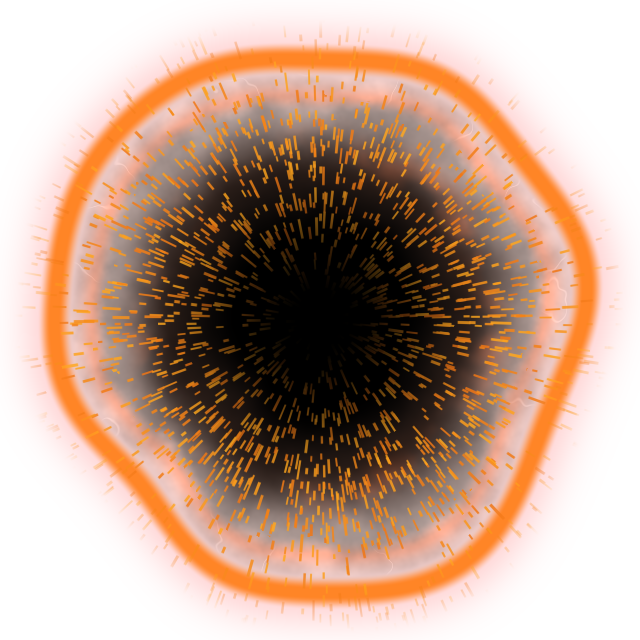
Reproduce this background procedurally as a WebGL 2 fragment shader.

```glsl
#version 300 es
precision highp float;
// A dark core in a grey, wrinkled body, enclosed by a wobbly glowing orange ring.
// The ring radius is a sum of angular waves; layers of polar cells hold
// the radial sparks, and value noise mottles the body.
uniform vec2 u_resolution;
out vec4 outColor;

const float TAU = 6.2831853;

// Integer hash giving two values in 0..1
vec2 hash2(ivec3 cell) {
  uvec3 v = uvec3(cell) * 1664525u + 1013904223u;
  v.x += v.y * v.z; v.y += v.z * v.x; v.z += v.x * v.y;
  v ^= v >> 16u;
  v.x += v.y * v.z; v.y += v.z * v.x;
  return vec2(v.xy >> 8u) / 16777216.0;
}

float valueNoise(vec2 p) {
  ivec2 i = ivec2(floor(p));
  vec2 f = fract(p);
  f = f * f * (3.0 - 2.0 * f);
  float a = hash2(ivec3(i, 7)).x;
  float b = hash2(ivec3(i + ivec2(1, 0), 7)).x;
  float c = hash2(ivec3(i + ivec2(0, 1), 7)).x;
  float d = hash2(ivec3(i + ivec2(1, 1), 7)).x;
  return mix(mix(a, b, f.x), mix(c, d, f.x), f.y);
}

float fbm(vec2 p) {
  float sum = 0.0, amp = 0.5;
  for (int i = 0; i < 4; i++) {
    sum += amp * valueNoise(p);
    p = mat2(1.6, 1.2, -1.2, 1.6) * p + 3.7;
    amp *= 0.5;
  }
  return sum;
}

// Radius of the ring in the direction a
float ringRadius(float a) {
  return 0.415 + 0.0024 * cos(a - 2.18) + 0.0121 * cos(2.0 * a + 2.315)
    + 0.0135 * cos(3.0 * a - 1.895) + 0.005 * cos(4.0 * a - 1.04)
    + 0.0016 * cos(5.0 * a - 0.6) + 0.0089 * cos(6.0 * a - 0.77)
    + 0.0029 * cos(7.0 * a + 0.1) + 0.003 * cos(8.0 * a - 2.66);
}

// Coverage (x) and tint (y) of one layer of radial dashes
vec2 sparkLayer(float r, float turn, float density, int layer, float px) {
  float band = 0.034 + 0.003 * float(layer);
  float y = r / band + 0.37 * float(layer);
  float row = floor(y);
  float mid = max((row + 0.5 - 0.37 * float(layer)) * band, 0.01);
  float count = max(floor(TAU * mid / 0.0125), 3.0);
  float x = turn * count;
  ivec3 id = ivec3(int(floor(x)), int(row), layer + 11);
  vec2 pick = hash2(id);
  vec2 shape = hash2(id + ivec3(0, 0, 40));
  float tilt = (shape.x - 0.5) * 0.12 * (fract(y) - 0.5);
  float across = abs(fract(x) - 0.3 - 0.4 * pick.y + tilt) * TAU * r / count;
  float halfLength = mix(0.12, 0.36, shape.y * shape.y);
  float along = abs(fract(y) - mix(halfLength, 1.0 - halfLength, shape.x)) - halfLength;
  float width = mix(0.0012, 0.0022, pick.y);
  float dash = 1.0 - smoothstep(width - 0.6 * px, width + 0.8 * px, across);
  dash *= 1.0 - smoothstep(-px, px, along * band);
  return vec2(dash * step(pick.x, density), shape.x);
}

void main() {
  float px = 1.0 / min(u_resolution.x, u_resolution.y);
  vec2 p = (gl_FragCoord.xy - 0.5 * u_resolution) * px;
  float r = length(p);
  float angle = atan(p.y, p.x);
  float radius = ringRadius(angle);
  float d = r - radius;
  float grain = fbm(p * 22.0);
  float patches = fbm(p * 9.0 + 20.0);

  // Pink halo on white
  vec3 col = mix(vec3(1.0), vec3(1.0, 0.83, 0.83), exp(-d * d / 0.0032));

  // Rosy rim inside the ring, with a salmon inner edge
  vec3 rim = mix(vec3(0.88, 0.75, 0.73), vec3(0.95, 0.65, 0.55), exp(-pow((d + 0.062) / 0.018, 2.0)));
  col = mix(col, rim, 1.0 - smoothstep(-0.04, 0.0, d));

  // Grey body darkening to a black core
  float depth = r + 0.35 * (0.415 - radius) + 0.045 * (patches - 0.47);
  vec3 body = mix(vec3(0.0), vec3(0.17, 0.12, 0.1), smoothstep(0.13, 0.255, depth));
  body = mix(body, vec3(0.66, 0.59, 0.57), smoothstep(0.225, 0.345, depth));
  body += vec3(0.16, 0.03, -0.02) * smoothstep(0.45, 0.7, patches) * exp(-pow((r - 0.27) / 0.03, 2.0));
  col = mix(col, body, 1.0 - smoothstep(-0.088, -0.052, d + 0.02 * (grain - 0.47)));

  // Wrinkles and fine pale cracks
  float inside = 1.0 - smoothstep(-0.035, -0.02, d);
  col *= 1.0 + 0.28 * (grain - 0.47) * inside;
  float crack = 1.0 - smoothstep(0.0, 0.012, abs(patches - 0.47));
  col += 0.06 * crack * inside * smoothstep(-0.075, -0.045, d);

  // Glowing ring
  float ring = 1.0 - smoothstep(0.006, 0.027, abs(d));
  col = mix(col, vec3(1.0, 0.52, 0.15), ring);

  // Sparks, dim at the core and sparse beyond the body
  float density = mix(0.36, 0.13, smoothstep(-0.1, -0.05, d));
  float light = smoothstep(0.03, 0.27, r);
  float fade = 1.0 - 0.6 * smoothstep(-0.03, 0.02, d);
  fade *= 1.0 - smoothstep(0.02, 0.065, d);
  for (int i = 0; i < 5; i++) {
    vec2 spark = sparkLayer(r, fract(angle / TAU + 1.0), density, i, px);
    vec3 amber = mix(vec3(0.94, 0.46, 0.08), vec3(1.0, 0.66, 0.12), spark.y);
    col = mix(col, amber * light, 0.85 * spark.x * fade);
  }
  outColor = vec4(clamp(col, 0.0, 1.0), 1.0);
}
```
